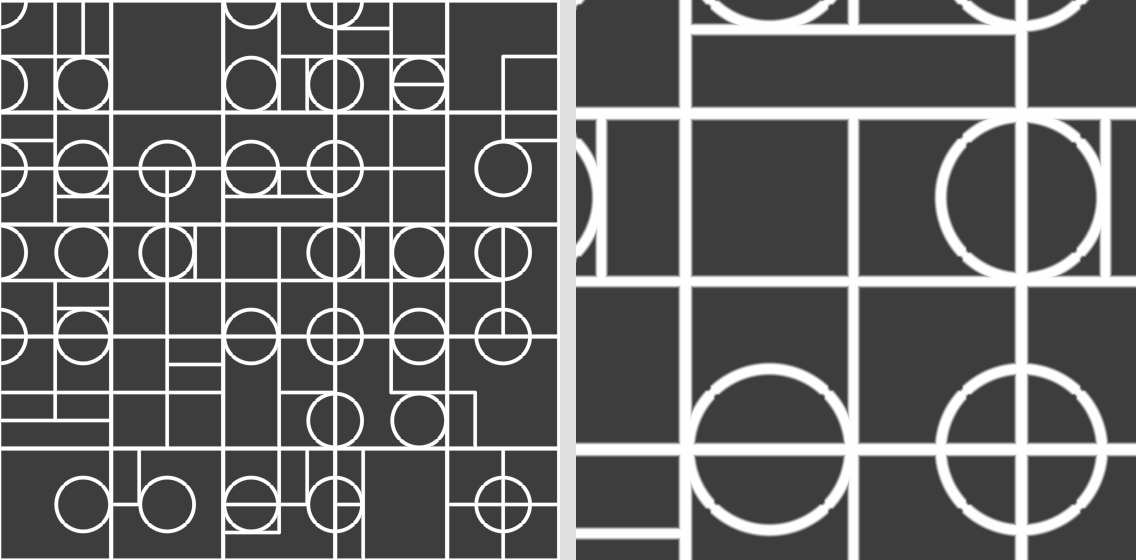
Left, the full canvas; right, a detail of the centre.
A three.js fragment shader for this pattern:

```glsl
// White line lattice with random cell frames and rings on charcoal.
varying vec2 vUv;

const vec3 GROUND = vec3(0.24);
const vec3 INK = vec3(0.995);
const vec2 SHIFT = vec2(0.0015, 0.0009);  // offset of the whole drawing
const float BLOCK = 0.2;                  // spacing of unbroken lines
const float CELL = 0.1;                   // spacing of random frames
const float RING_STEP = 0.15;             // spacing of rings
const vec2 RING_ORIGIN = vec2(0.0, 0.1);
const float RING_RADIUS = 0.048;
const float BLOCK_WIDTH = 0.0075;
const float FRAME_WIDTH = 0.0065;
const float RING_WIDTH = 0.0068;
const float NICK = 0.3;                   // share of ring width lost at diagonals
const float SOFT = 0.0013;                // half width of the edge blur
const float FULL_SHARE = 0.45;
const float LEFT_SHARE = 0.13;
const float TOP_SHARE = 0.06;
const float CLUMPING = 0.65;              // how much blocks differ in density
const float RING_SHARE = 0.81;

float hash(vec2 cell, float seed) {
  return fract(sin(dot(cell, vec2(127.1, 311.7)) + seed) * 43758.5453);
}

float stroke(float dist, float width) {
  return 1.0 - smoothstep(-SOFT, SOFT, dist - 0.5 * width);
}

float boxOutline(vec2 p, vec2 halfSize) {
  vec2 d = abs(p) - halfSize;
  return abs(length(max(d, 0.0)) + min(max(d.x, d.y), 0.0));
}

// Each cell holds a full frame, a left half, a top half or nothing.
float frameDistance(vec2 p, vec2 cell) {
  vec2 block = floor((cell + 0.5) * CELL / BLOCK);
  float density = 1.0 + CLUMPING * (2.0 * hash(block, 5.1) - 1.0);
  float pick = hash(cell, 3.7) / density;
  vec2 center = vec2(0.5);
  vec2 halfSize = vec2(0.5);
  if (pick > FULL_SHARE + LEFT_SHARE + TOP_SHARE) return 1.0;
  if (pick > FULL_SHARE + LEFT_SHARE) {
    center.y = 0.75;
    halfSize.y = 0.25;
  } else if (pick > FULL_SHARE) {
    center.x = 0.25;
    halfSize.x = 0.25;
  }
  return boxOutline(p - (cell + center) * CELL, halfSize * CELL);
}

float frames(vec2 p) {
  vec2 home = floor(p / CELL);
  float dist = 1.0;
  for (int y = -1; y <= 1; y++) {
    for (int x = -1; x <= 1; x++) {
      dist = min(dist, frameDistance(p, home + vec2(float(x), float(y))));
    }
  }
  return stroke(dist, FRAME_WIDTH);
}

float blocks(vec2 p) {
  vec2 d = abs(p - BLOCK * floor(p / BLOCK + 0.5));
  return stroke(min(d.x, d.y), BLOCK_WIDTH);
}

// Rings thin slightly where their quarter arcs meet.
float rings(vec2 p) {
  vec2 local = p - RING_ORIGIN;
  vec2 site = floor(local / RING_STEP + 0.5);
  vec2 q = local - site * RING_STEP;
  float diagonal = abs(abs(q.x) - abs(q.y));
  float width = RING_WIDTH * (1.0 - NICK * (1.0 - smoothstep(0.001, 0.003, diagonal)));
  float present = step(hash(site, 8.3), RING_SHARE);
  return present * stroke(abs(length(q) - RING_RADIUS), width);
}

void main() {
  vec2 p = vUv + SHIFT;
  float ink = max(blocks(p), max(frames(p), rings(p)));
  gl_FragColor = vec4(mix(GROUND, INK, ink), 1.0);
}
```
